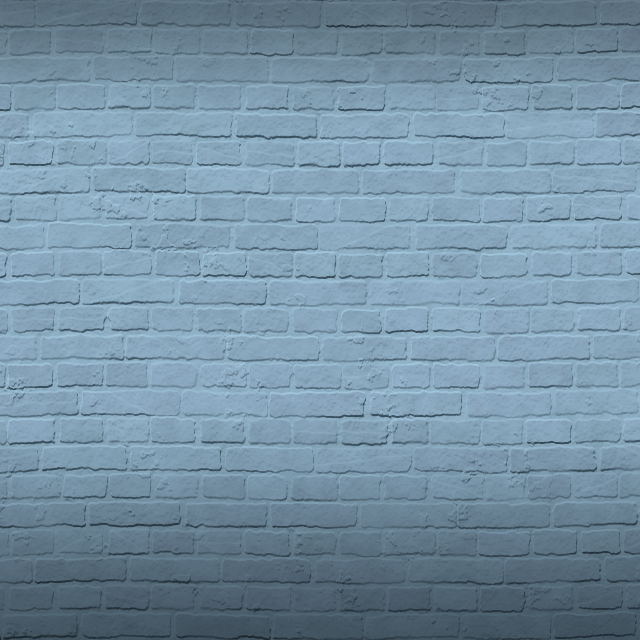
Reproduce this texture procedurally as a three.js fragment shader.

```glsl
varying vec2 vUv;

const float ROWS = 23.0;
const float LONG_COLUMNS = 6.88;
const float SHORT_COLUMNS = 13.6;
const vec2 HALF_JOINT = vec2(0.0030, 0.0034);
const vec3 FACE_BLUE = vec3(0.545, 0.672, 0.752);
const vec3 FACE_LAVENDER = vec3(0.535, 0.642, 0.738);
const vec3 JOINT_BLUE = vec3(0.555, 0.684, 0.766);
const vec3 HIGHLIGHT = vec3(0.68, 0.83, 0.92);
const vec3 SHADOW = vec3(0.19, 0.27, 0.32);

float hash(vec2 p) {
  vec3 q = fract(vec3(p.xyx) * 0.1031);
  q += dot(q, q.yzx + 33.33);
  return fract((q.x + q.y) * q.z);
}

float noise(vec2 p) {
  vec2 cell = floor(p);
  vec2 f = fract(p);
  f = f * f * (3.0 - 2.0 * f);
  float low = mix(hash(cell), hash(cell + vec2(1.0, 0.0)), f.x);
  float high = mix(hash(cell + vec2(0.0, 1.0)), hash(cell + 1.0), f.x);
  return mix(low, high, f.y);
}

float fbm(vec2 p) {
  float sum = 0.0;
  float weight = 0.5;
  for (int i = 0; i < 4; i++) {
    sum += weight * noise(p);
    p = mat2(1.6, 1.2, -1.2, 1.6) * p + 17.3;
    weight *= 0.5;
  }
  return sum;
}

float roundedBox(vec2 p, vec2 halfSize, float radius) {
  vec2 q = abs(p) - halfSize + radius;
  return length(max(q, 0.0)) + min(max(q.x, q.y), 0.0) - radius;
}

// Alternating courses of long and short bricks: xy = local position, zw = id
vec4 brickAt(vec2 uv, out vec2 halfSize) {
  float y = uv.y * ROWS + 0.14 * (noise(vec2(uv.x * 9.0, 3.0)) - 0.5);
  float row = floor(y);
  float isShort = mod(row, 2.0);
  float columns = mix(LONG_COLUMNS, SHORT_COLUMNS, isShort);
  float shift = mix(0.08 + 0.5 * mod(floor(row * 0.5), 2.0), 0.79, isShort);
  float x = uv.x * columns + shift;
  x += 0.2 * (noise(vec2(x * 0.9, row * 7.0)) - 0.5);
  vec2 size = vec2(1.0 / columns, 1.0 / ROWS);
  halfSize = 0.5 * size - HALF_JOINT;
  return vec4((fract(vec2(x, y)) - 0.5) * size, floor(x), row);
}

// Brick coverage with ragged, paint-softened edges
float faceMask(vec2 uv, vec4 brick, vec2 halfSize) {
  float ragged = 0.007 * (fbm(uv * 95.0) - 0.45) + 0.004 * (noise(uv * 31.0) - 0.5);
  float softness = mix(0.0009, 0.0022, hash(brick.zw + 5.0));
  float d = roundedBox(brick.xy, halfSize, 0.005) + ragged;
  return 1.0 - smoothstep(-softness, softness, d);
}

// Diagonal step in the paint of a few bricks
float crease(vec2 p, vec2 id) {
  float slope = mix(-0.6, 0.6, hash(id + 21.0));
  float bend = 0.006 * (noise(p * 70.0 + id) - 0.5);
  float side = smoothstep(-0.0015, 0.0015, p.y + slope * p.x + bend);
  return side * step(0.84, hash(id + 9.0));
}

float wallHeight(vec2 uv) {
  vec2 halfSize;
  vec4 brick = brickAt(uv, halfSize);
  float face = faceMask(uv, brick, halfSize);
  float raised = mix(0.45, 0.95, hash(brick.zw + 2.0));
  float patchy = smoothstep(0.5, 0.8, noise(uv * 13.0 + 40.0));
  float chips = smoothstep(0.60, 0.68, fbm(uv * 62.0 + 7.0)) * patchy;
  float grain = 0.40 * fbm(uv * 75.0) + 0.16 * noise(uv * 210.0) + 0.10 * noise(uv * 390.0);
  return face * (raised - 0.28 * crease(brick.xy, brick.zw)) + grain + 0.5 * chips;
}

// Dim light at the foot and the top of the wall
vec3 wallLight(vec2 uv) {
  float foot = mix(0.46, 1.0, smoothstep(-0.06, 0.40, uv.y));
  float top = mix(1.0, 0.62, smoothstep(0.78, 1.03, uv.y));
  vec3 coolDim = mix(vec3(0.93, 0.99, 1.03), vec3(1.0), foot);
  return foot * top * coolDim;
}

vec3 paintColor(vec2 uv, vec4 brick, float face) {
  float tint = 0.5 * hash(brick.zw + 13.0) + 0.5 * noise(uv * 5.0) - 0.2;
  vec3 brickPaint = mix(FACE_BLUE, FACE_LAVENDER, clamp(tint, 0.0, 1.0));
  brickPaint *= 0.97 + 0.06 * hash(brick.zw + 31.0);
  vec3 paint = mix(JOINT_BLUE, brickPaint, face);
  return paint * (0.95 + 0.11 * fbm(uv * 45.0));
}

void main() {
  vec2 halfSize;
  vec4 brick = brickAt(vUv, halfSize);
  float face = faceMask(vUv, brick, halfSize);
  vec3 color = paintColor(vUv, brick, face);

  // Relief lit from above, with shadows of uneven depth
  vec2 toLight = vec2(-0.0004, 0.0014);
  float relief = wallHeight(vUv - toLight) - wallHeight(vUv + toLight);
  float depth = mix(0.45, 1.35, noise(vUv * vec2(15.0, 23.0) + 8.0));
  color = mix(color, SHADOW, clamp(-relief * depth, 0.0, 0.9));
  color = mix(color, HIGHLIGHT, clamp(relief * 0.75, 0.0, 0.6));

  gl_FragColor = vec4(color * wallLight(vUv), 1.0);
}
```
